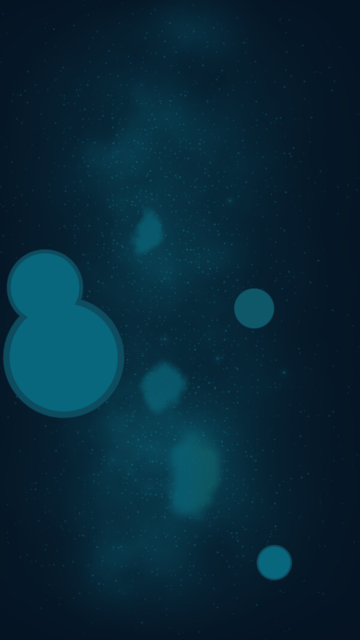
A Shadertoy shader for this background:

```glsl
// A dark teal nebula running up a tall night sky, with flat ringed discs in front.
// A soft vertical glow, noise-warped cloud blobs and hashed star grids set one
// brightness value, which a two-colour ramp tints; the discs are drawn over it.

// Canvas units: x spans 0..1 on a 9:16 canvas, y spans 0..HEIGHT.
const float HEIGHT = 16.0 / 9.0;

const vec3 NIGHT      = vec3(0.020, 0.075, 0.135);
const vec3 TEAL       = vec3(0.040, 0.400, 0.480);
const vec3 GREEN_TEAL = vec3(0.060, 0.390, 0.420);
const vec3 DISC_FILL  = vec3(0.035, 0.405, 0.490);
const vec3 DISC_RIM   = vec3(0.050, 0.295, 0.370);
const vec3 DISC_PALE  = vec3(0.055, 0.345, 0.415);

const float GLOW_CENTER = 0.46;
const float GLOW_WIDTH  = 0.33;
const float GLOW_LEVEL  = 0.34;
const float CLOUD_WARP  = 0.12;
const float STAR_LEVEL  = 0.42;

// Soft haze: centre, radius, strength (negative makes a dark lane).
const int HAZE_COUNT = 11;
const vec4 HAZE[HAZE_COUNT] = vec4[](
    vec4(0.56, 1.70, 0.11, 0.16), vec4(0.43, 1.45, 0.09, 0.17),
    vec4(0.35, 1.35, 0.08, 0.18), vec4(0.40, 1.13, 0.09, 0.20),
    vec4(0.56, 1.07, 0.08, 0.15), vec4(0.38, 0.63, 0.13, 0.17),
    vec4(0.52, 0.49, 0.14, 0.28), vec4(0.41, 0.23, 0.14, 0.17),
    vec4(0.54, 1.54, 0.08, -0.08), vec4(0.50, 0.87, 0.12, -0.08),
    vec4(0.59, 0.27, 0.08, -0.09));

// Bright cores: centre, half width, half height.
const int CORE_COUNT = 3;
const vec4 CORES[CORE_COUNT] = vec4[](
    vec4(0.400, 1.134, 0.040, 0.037),
    vec4(0.437, 0.710, 0.046, 0.066),
    vec4(0.537, 0.447, 0.078, 0.105));

// Ringed discs: centre, outer radius, inner radius.
const int DISC_COUNT = 3;
const vec4 DISCS[DISC_COUNT] = vec4[](
    vec4(0.125, 0.979, 0.106, 0.095),
    vec4(0.177, 0.785, 0.168, 0.150),
    vec4(0.762, 0.215, 0.049, 0.044));
const vec3 PALE_DISC = vec3(0.706, 0.921, 0.0555);

// Larger stars with a faint halo.
const int BEACON_COUNT = 4;
const vec2 BEACONS[BEACON_COUNT] = vec2[](
    vec2(0.639, 1.220), vec2(0.604, 0.782), vec2(0.789, 0.743), vec2(0.458, 0.836));

float hash(vec2 p) {
    vec3 q = fract(vec3(p.xyx) * 0.1031);
    q += dot(q, q.yzx + 33.33);
    return fract((q.x + q.y) * q.z);
}

float noise(vec2 p) {
    vec2 i = floor(p), f = fract(p);
    f = f * f * (3.0 - 2.0 * f);
    return mix(mix(hash(i), hash(i + vec2(1, 0)), f.x),
               mix(hash(i + vec2(0, 1)), hash(i + vec2(1, 1)), f.x), f.y);
}

float fbm(vec2 p) {
    float sum = 0.0, weight = 0.5;
    for (int i = 0; i < 5; i++) {
        sum += weight * noise(p);
        p = mat2(1.6, 1.2, -1.2, 1.6) * p + 7.3;
        weight *= 0.5;
    }
    return sum;
}

float disc(vec2 p, vec2 center, float radius, float pixel) {
    return smoothstep(pixel, -pixel, length(p - center) - radius);
}

// One jittered star per grid cell; only a share of the cells is lit.
float stars(vec2 p, float cells, float share, float pixel) {
    vec2 cell = floor(p * cells);
    vec2 jitter = 0.2 + 0.6 * vec2(hash(cell + 11.0), hash(cell + 47.0));
    float radius = mix(0.0009, 0.0026, hash(cell + 83.0));
    float lit = step(hash(cell + 5.0), share) * mix(0.3, 1.0, hash(cell + 29.0));
    return lit * disc(p, (cell + jitter) / cells, radius, pixel);
}

void mainImage(out vec4 fragColor, in vec2 fragCoord) {
    float pixel = HEIGHT / iResolution.y;
    vec2 p = (fragCoord - 0.5 * iResolution.xy) * pixel + 0.5 * vec2(1.0, HEIGHT);

    // Vertical glow, fading towards every border
    float across = (p.x - GLOW_CENTER) / GLOW_WIDTH;
    float ends = smoothstep(-0.08, 0.40, p.y) * smoothstep(HEIGHT + 0.12, HEIGHT - 0.40, p.y);
    float band = exp(-across * across) * ends;
    float texture1 = fbm(p * 7.0 + 3.0);
    float light = band * GLOW_LEVEL * (0.65 + 0.7 * texture1);

    // Warped haze and dark lanes
    vec2 warp = vec2(texture1, fbm(p * 7.0 + 31.0)) - 0.48;
    vec2 q = p + CLOUD_WARP * warp;
    for (int i = 0; i < HAZE_COUNT; i++) {
        vec2 d = (q - HAZE[i].xy) / HAZE[i].z;
        light += HAZE[i].w * exp(-dot(d, d)) * (0.5 + texture1);
    }

    // Bright cores with ragged edges
    float core = 0.0;
    for (int i = 0; i < CORE_COUNT; i++)
        core = max(core, smoothstep(1.35, 0.65, length((q - CORES[i].xy) / CORES[i].zw)));
    light = mix(light, 0.92, 0.8 * core);

    // Star dust follows the glow
    float dust = stars(p, 75.0, 0.35 * band, pixel) + stars(p + 3.7, 38.0, 0.30 * band, pixel);
    for (int i = 0; i < BEACON_COUNT; i++) {
        float d = length(p - BEACONS[i]);
        dust += 0.8 * disc(p, BEACONS[i], 0.003, pixel) + 0.25 * exp(-d * d / 0.00015);
    }
    light += STAR_LEVEL * dust * (1.0 - 0.8 * core);

    float green = smoothstep(0.50, 0.60, q.x) * core;
    vec3 color = mix(NIGHT, mix(TEAL, GREEN_TEAL, green), clamp(light, 0.0, 1.0));

    // Rims first, then fills, so overlapping discs merge
    float rim = 0.0, fill = 0.0;
    for (int i = 0; i < DISC_COUNT; i++) {
        rim = max(rim, disc(p, DISCS[i].xy, DISCS[i].z, pixel));
        fill = max(fill, disc(p, DISCS[i].xy, DISCS[i].w, pixel));
    }
    color = mix(color, DISC_RIM, rim);
    color = mix(color, DISC_FILL, fill);
    color = mix(color, DISC_PALE, disc(p, PALE_DISC.xy, PALE_DISC.z, pixel));

    fragColor = vec4(color, 1.0);
}
```
